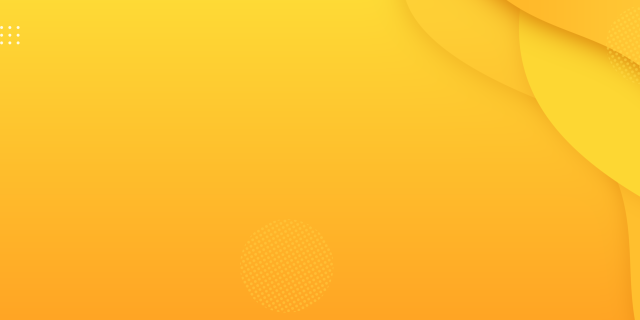
Give the GLSL for this background, as a Shadertoy shader.

```glsl
// Signed distance to the curve u = start + c.x*t + c.y*t^2 + c.z*t^3; positive on the larger-u side
float curveDistance(float u, float t, float start, vec3 c) {
    float curve = start + t * (c.x + t * (c.y + t * c.z));
    float slope = c.x + t * (2.0 * c.y + 3.0 * t * c.z);
    return (u - curve) / sqrt(1.0 + slope * slope);
}

float cover(float d) {
    float pixel = 1.0 / iResolution.y;
    return smoothstep(-0.7 * pixel, 0.7 * pixel, d);
}

// Soft shadow outside a shape, followed by its fill
vec3 layer(vec3 base, vec3 fill, float d, float strength, float width) {
    float shade = strength * exp(-pow(max(-d, 0.0) / width, 1.4));
    base = mix(base, vec3(0.84, 0.47, 0.02), shade);
    return mix(base, fill, cover(d));
}

// Disc filled with a slanted lattice of tiny dots
float halftone(vec2 p, vec2 center, float radius) {
    vec2 q = p - center;
    vec2 lattice = mat2(0.86, -0.5, 0.5, 0.86) * q;
    vec2 cell = (fract(lattice / 0.0145) - 0.5) * 0.0145;
    return cover(0.0042 - length(cell)) * cover(radius - length(q));
}

void mainImage(out vec4 fragColor, in vec2 fragCoord) {
    vec2 p = fragCoord / iResolution.y;
    float depth = 1.0 - p.y;

    // Vertical gradient
    vec3 color = mix(vec3(1.0, 0.645, 0.14), vec3(0.995, 0.855, 0.21), p.y);

    // Halftone disc near the bottom
    color = mix(color, vec3(1.0, 0.79, 0.24), 0.6 * halftone(p, vec2(0.896, 0.169), 0.146));

    // Sliver at the lower right
    float sliver = curveDistance(p.x, min(p.y, 0.45), 1.984, vec3(-0.175, 0.806, -1.6));
    color = layer(color, vec3(1.0, 0.75, 0.18), sliver, 0.2, 0.032);

    // Rear leaf
    float rearLeaf = curveDistance(p.x, depth, 1.268, vec3(0.334, 2.82, 1.3));
    vec3 rearFill = mix(vec3(0.995, 0.775, 0.19), vec3(0.995, 0.815, 0.21), smoothstep(0.68, 1.0, p.y));
    color = layer(color, rearFill, rearLeaf, 0.2, 0.04);

    // Large yellow leaf
    float frontLeaf = curveDistance(p.x, depth, 1.628, vec3(-0.136, 0.656, 0.897));
    color = layer(color, vec3(0.992, 0.845, 0.2), frontLeaf, 0.13, 0.03);

    // Upper wave
    float wave = curveDistance(p.y, p.x - 1.583, 1.0, vec3(-0.709, 1.559, -2.5));
    vec3 waveFill = mix(vec3(1.0, 0.725, 0.165), vec3(1.0, 0.775, 0.2), smoothstep(1.6, 2.0, p.x));
    color = layer(color, waveFill, wave, 0.58, 0.042);

    // Halftone disc at the right edge
    color = mix(color, vec3(1.0, 0.86, 0.28), 0.5 * halftone(p, vec2(2.02, 0.86), 0.125));

    // Three by three grid of pale dots
    vec2 pitch = vec2(0.0258, 0.024);
    vec2 offset = p - vec2(0.005, 0.866);
    vec2 nearest = clamp(round(offset / pitch), 0.0, 2.0) * pitch;
    color = mix(color, vec3(1.0, 0.98, 0.88), cover(0.0045 - length(offset - nearest)));

    fragColor = vec4(color, 1.0);
}
```
